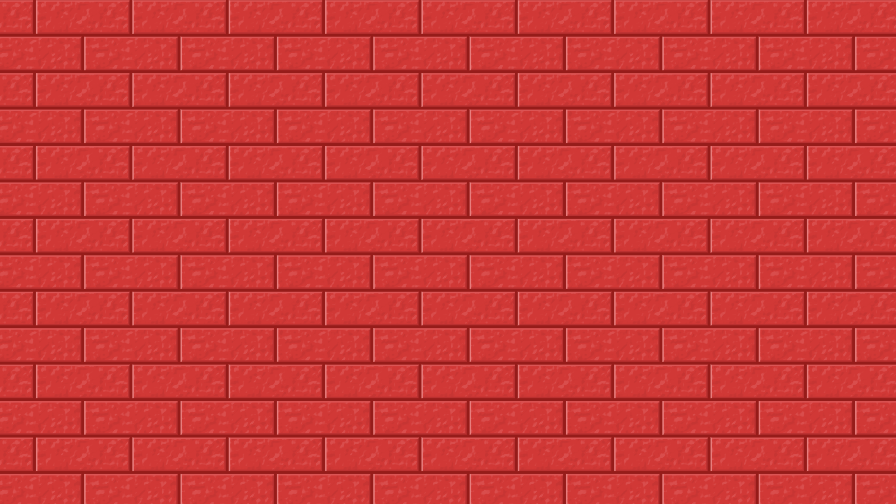
Reproduce this pattern procedurally as a WebGL 2 fragment shader.

```glsl
#version 300 es
precision highp float;
// Red brick wall in running bond, with bevelled edges and an embossed grain.

// Lengths are fractions of the canvas height.
#define BRICK vec2(0.1912, 0.0723)   // brick pitch, joint included
#define ORIGIN vec2(0.0685, 0.0699)  // first joint crossing, from the top left
#define JOINT_HALF 0.0029
#define BEVEL 0.0029
#define GRAIN_SIZE 0.0085
#define GRAIN_LIGHT 0.75
#define GRAIN_DARK 0.45
#define FACE vec3(0.82, 0.22, 0.21)
#define MORTAR vec3(0.59, 0.11, 0.10)
#define SHADE vec3(0.73, 0.19, 0.19)
#define LIGHT vec3(0.86, 0.33, 0.33)
#define GLINT vec3(0.91, 0.49, 0.49)

uniform vec2 u_resolution;
out vec4 fragColor;

float hash(vec2 cell) {
    uvec2 k = uvec2(ivec2(cell) + 1024);
    uint h = k.x * 1597334677u ^ k.y * 3812015801u;
    h = (h ^ (h >> 15)) * 2246822519u;
    h ^= h >> 13;
    return float(h & 65535u) / 65535.0;
}

float noise(vec2 p) {
    vec2 i = floor(p), f = fract(p);
    f = f * f * (3.0 - 2.0 * f);
    float low = mix(hash(i), hash(i + vec2(1, 0)), f.x);
    float high = mix(hash(i + vec2(0, 1)), hash(i + vec2(1, 1)), f.x);
    return mix(low, high, f.y);
}

// Smooth coverage of the zone where d is below the limit.
float below(float d, float limit, float pixel) {
    return 1.0 - smoothstep(limit - 0.6 * pixel, limit + 0.6 * pixel, d);
}

void main() {
    float pixel = 1.0 / u_resolution.y;
    vec2 p = vec2(gl_FragCoord.x, u_resolution.y - gl_FragCoord.y) * pixel;

    // Brick layout: alternate rows shift by half a brick.
    vec2 grid = (p - ORIGIN) / BRICK;
    float parity = mod(floor(grid.y), 2.0);
    grid.x -= 0.5 * (1.0 - parity);
    vec2 fromStart = fract(grid) * BRICK;  // from the left and top joints
    vec2 fromEnd = BRICK - fromStart;      // from the right and bottom joints

    // Grain: slope of a noise field, lit from the top left.
    vec2 g = fromStart / GRAIN_SIZE + vec2(0.0, 37.0 * parity);
    float slope = noise(g + 0.3) - noise(g - 0.3);
    slope += 0.5 * (noise(g * 1.9 + 80.3) - noise(g * 1.9 + 79.7));
    vec3 color = mix(FACE, LIGHT, GRAIN_LIGHT * smoothstep(0.12, 0.55, slope));
    color = mix(color, SHADE, GRAIN_DARK * smoothstep(0.15, 0.6, -slope));

    // Bevel: shade at the right and bottom, light at the top and left.
    float rim = JOINT_HALF + BEVEL;
    color = mix(color, SHADE, below(min(fromEnd.x, fromEnd.y), rim, pixel));
    color = mix(color, LIGHT, below(fromStart.y, rim, pixel));
    color = mix(color, GLINT, below(fromStart.x, rim, pixel));

    // Mortar joints.
    vec2 nearest = min(fromStart, fromEnd);
    color = mix(color, MORTAR, below(min(nearest.x, nearest.y), JOINT_HALF, pixel));

    fragColor = vec4(color, 1.0);
}
```
